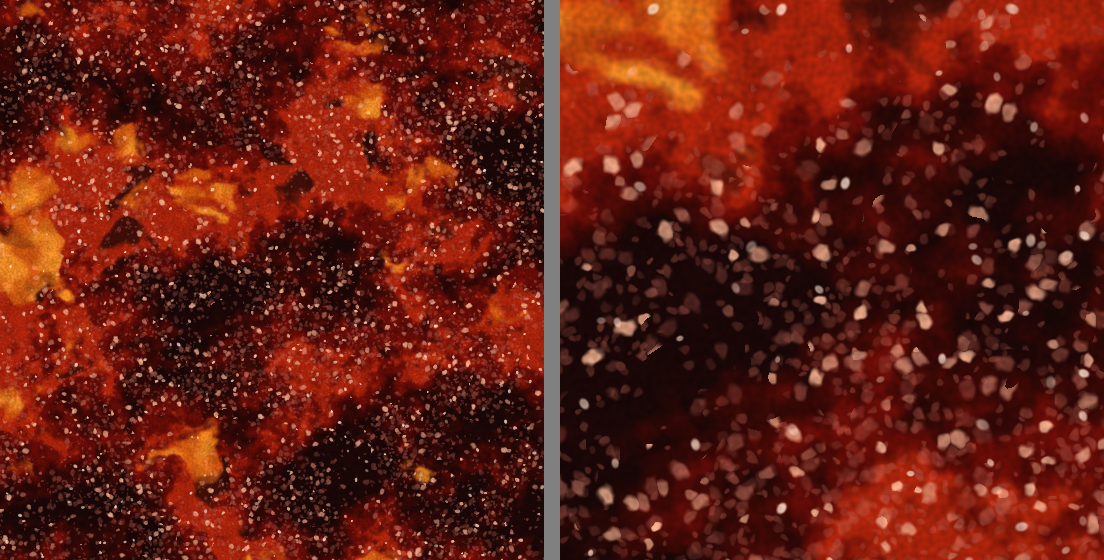
Left: the whole. Right: its middle third, enlarged.
This texture is drawn by a Shadertoy shader. Its source:

```glsl
const vec3 CHAR_BLACK = vec3(0.10, 0.025, 0.025);
const vec3 MAROON     = vec3(0.21, 0.03, 0.02);
const vec3 OXBLOOD    = vec3(0.39, 0.045, 0.025);
const vec3 BRICK      = vec3(0.64, 0.13, 0.04);
const vec3 ORANGE     = vec3(0.79, 0.34, 0.06);
const vec3 AMBER      = vec3(0.92, 0.55, 0.14);
const vec3 ROSE       = vec3(0.64, 0.29, 0.23);
const vec3 CREAM      = vec3(0.93, 0.68, 0.55);

vec3 hash3(vec2 p) {
    vec3 q = fract(vec3(p.xyx) * vec3(0.1031, 0.1030, 0.0973));
    q += dot(q, q.yxz + 33.33);
    return fract((q.xxy + q.yzz) * q.zyx);
}

float cornerSlope(vec2 cell, vec2 offset) {
    float angle = 6.2832 * hash3(cell).x;
    return dot(vec2(cos(angle), sin(angle)), offset);
}

float gradientNoise(vec2 p) {
    vec2 i = floor(p), f = p - i;
    vec2 u = f * f * f * (f * (f * 6.0 - 15.0) + 10.0);
    vec2 e = vec2(1.0, 0.0);
    float low  = mix(cornerSlope(i, f), cornerSlope(i + e.xy, f - e.xy), u.x);
    float high = mix(cornerSlope(i + e.yx, f - e.yx), cornerSlope(i + e.xx, f - e.xx), u.x);
    return mix(low, high, u.y);
}

float fbm(vec2 p, int octaves) {
    float sum = 0.0, amplitude = 1.1;
    for (int i = 0; i < octaves; i++) {
        sum += amplitude * gradientNoise(p);
        p = mat2(1.6, 1.2, -1.2, 1.6) * p + 17.3;
        amplitude *= 0.52;
    }
    return sum;
}

// Dark to glowing red, by heat
vec3 crustColor(float heat) {
    vec3 color = mix(CHAR_BLACK, MAROON, smoothstep(-0.50, -0.20, heat));
    color = mix(color, OXBLOOD, smoothstep(-0.24, 0.04, heat));
    return mix(color, BRICK, smoothstep(0.04, 0.28, heat));
}

// Soft scattered crystals: x is coverage, y is brightness
vec2 crystals(vec2 p, float density, float minRadius, float maxRadius) {
    vec2 home = floor(p);
    vec2 best = vec2(0.0);
    for (int y = -1; y <= 1; y++) {
        for (int x = -1; x <= 1; x++) {
            vec2 cell = home + vec2(x, y);
            vec3 place = hash3(cell + 41.0);
            vec3 trait = hash3(cell + 283.0);
            vec2 d = p - cell - place.xy;
            float angle = 6.2832 * trait.z;
            float along = dot(d, vec2(cos(angle), sin(angle)));
            float reach = sqrt(max(dot(d, d) - 0.45 * along * along, 0.0));
            float radius = mix(minRadius, maxRadius, trait.x);
            float body = 1.0 - smoothstep(0.45 * radius, radius, reach);
            body *= step(place.z, density) * mix(0.4, 1.0, trait.y);
            if (body > best.x) best = vec2(body, trait.y);
        }
    }
    return best;
}

void mainImage(out vec4 fragColor, in vec2 fragCoord) {
    vec2 uv = fragCoord / iResolution.y;

    // Ragged, warped coordinates
    vec2 warp = vec2(fbm(uv * 9.0 + 3.0, 3), fbm(uv * 9.0 + 57.0, 3));
    vec2 p = uv + 0.035 * warp;
    vec2 slanted = mat2(0.88, 0.36, -0.50, 1.06) * p;

    // Crust and fruit pulp
    float heat = fbm(slanted * 3.0 + 8.0, 5);
    float crumb = fbm(uv * 38.0 + 91.0, 3);
    float pulpField = 0.6 * heat + 0.8 * fbm(slanted * 4.2 + 29.0, 5);
    float pulp = smoothstep(0.24, 0.40, pulpField + 0.05 * crumb);
    vec3 color = crustColor(heat + 0.22 * crumb + 0.25 * pulpField);
    float ripeness = smoothstep(-0.2, 0.5, fbm(uv * 14.0 + 63.0, 3) + pulpField - 0.38);
    color = mix(color, mix(ORANGE, AMBER, ripeness), 0.92 * pulp);

    // Shadowed pits
    float pit = smoothstep(0.28, 0.55, fbm(p * 11.0 + 121.0, 3));
    color = mix(color, CHAR_BLACK, 0.75 * pit * (1.0 - 0.7 * pulp));

    // Sugar grains in clumps
    float clump = smoothstep(-0.45, 0.40, fbm(uv * 7.0 + 151.0, 4));
    float density = mix(0.12, 0.62, clump) * (1.0 - 0.55 * pulp);
    vec2 wobble = 0.0022 * vec2(gradientNoise(uv * 170.0), gradientNoise(uv * 170.0 + 77.0));
    vec2 coarse = crystals((uv + wobble) * 92.0, density, 0.26, 0.56);
    vec2 fine = crystals((uv + wobble) * 150.0 + 211.0, 0.8 * density, 0.25, 0.55);
    vec3 tinted = mix(ROSE, color + 0.16, 0.35 + 0.35 * pulp);
    color = mix(color, tinted, 0.65 * fine.x);
    vec3 grainColor = mix(tinted, CREAM, smoothstep(0.45, 1.0, coarse.y));
    color = mix(color, grainColor, 0.9 * coarse.x);

    // Wet glints and fine roughness
    float glint = crystals(uv * 105.0 + 307.0, 0.035, 0.20, 0.42).x;
    color = mix(color, vec3(1.0, 0.88, 0.80), 0.85 * glint);
    color *= 1.0 + 0.20 * gradientNoise(uv * 240.0) + 0.12 * crumb;

    fragColor = vec4(clamp(color, 0.0, 1.0), 1.0);
}
```
